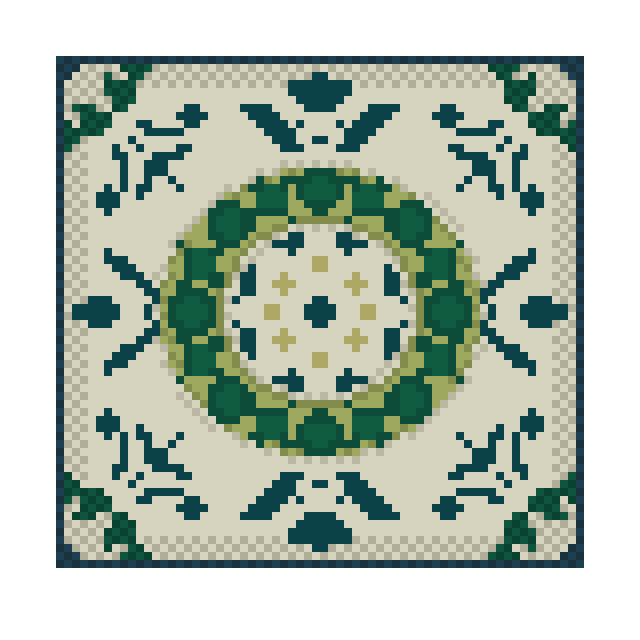
Give the GLSL for this pattern, as a Shadertoy shader.

```glsl
// A mosaic tile: a green medallion ring, teal sprigs and a checkered frame.
const float GRID = 80.0;
const vec3 WHITE = vec3(1.0);
const vec3 CREAM = vec3(0.84, 0.83, 0.75);
const vec3 STONE = vec3(0.69, 0.68, 0.60);
const vec3 NAVY = vec3(0.11, 0.23, 0.29);
const vec3 TEAL = vec3(0.04, 0.26, 0.28);
const vec3 OLIVE = vec3(0.62, 0.66, 0.37);
const vec3 MOSS = vec3(0.51, 0.55, 0.30);
const vec3 LEAF = vec3(0.05, 0.30, 0.22);
const vec3 EMERALD = vec3(0.06, 0.36, 0.25);
const vec3 KHAKI = vec3(0.68, 0.66, 0.40);

// All shapes are tested at cell centres; lengths are counted in cells.
bool inBox(vec2 p, vec2 low, vec2 high) {
    return all(greaterThan(p, low)) && all(lessThan(p, high));
}

bool inDiamond(vec2 p, float radius) {
    return abs(p.x) + abs(p.y) < radius;
}

bool onStroke(vec2 p, vec2 a, vec2 b, float radius) {
    vec2 ab = b - a;
    float t = clamp(dot(p - a, ab) / dot(ab, ab), 0.0, 1.0);
    return length(p - a - ab * t) < radius;
}

float ellipse(vec2 p, vec2 radii) {
    return (length(p / radii) - 1.0) * min(radii.x, radii.y);
}

// Crown and wings above and below the ring
bool crown(vec2 q) {
    bool bloom = inBox(q, vec2(0, 25), vec2(4, 29)) && q.x < q.y - 24.0 + 0.1;
    bool wing = inBox(q, vec2(3, 20), vec2(10, 26))
        && q.x < q.y - 15.9 + 0.1 && q.x > q.y - 19.1;
    return bloom || wing || inBox(q, vec2(0, 29), vec2(1, 30))
        || inBox(q, vec2(2, 20), vec2(3, 21)) || inBox(q, vec2(2, 23), vec2(3, 24))
        || inBox(q, vec2(0, 21), vec2(1, 22));
}

// Bud and forked stem left and right of the ring
bool sideBud(vec2 q) {
    return inBox(q, vec2(25, 0), vec2(31, 1)) || inBox(q, vec2(26, 1), vec2(29, 2))
        || inBox(q, vec2(21, 0), vec2(22, 1)) || inBox(q, vec2(20, 1), vec2(21, 3))
        || onStroke(q, vec2(21.2, 2.6), vec2(26.5, 7.3), 0.8);
}

// Diagonal sprig, mirrored across its own axis
bool sprig(vec2 q) {
    vec2 m = q - vec2(2, 0);
    m = vec2(min(m.x, m.y), max(m.x, m.y));
    return inDiamond(m - vec2(14.0, 24.5), 2.1)
        || onStroke(m, vec2(15.5, 22.6), vec2(19.5, 22.6), 0.5)
        || onStroke(m, vec2(19.5, 23.5), vec2(20.5, 23.5), 0.4)
        || length(m - vec2(21.5)) < 0.4 || length(m - vec2(20.5)) < 0.4
        || onStroke(m, vec2(15.5), vec2(18.0), 0.5)
        || onStroke(m, vec2(18.5), vec2(14.6, 20.4), 0.75)
        || length(m - vec2(18.2)) < 1.7;
}

// Green leaves in the corners, c counts from the frame's inner corner
bool cornerLeaf(vec2 c) {
    vec2 m = vec2(max(c.x, c.y), min(c.x, c.y));
    return onStroke(m, vec2(5.4, 2.0), vec2(7.2, 5.2), 0.95)
        || onStroke(m, vec2(8.4, 2.6), vec2(7.5, 4.5), 0.95)
        || onStroke(m, vec2(7.5, 0.5), vec2(10.5, 0.5), 0.4)
        || onStroke(m, vec2(8.5, 1.5), vec2(9.5, 1.5), 0.4);
}

// Small leaves just inside the ring
bool innerLeaf(vec2 q) {
    return inBox(q, vec2(2, 8), vec2(6, 9)) || inBox(q, vec2(2, 9), vec2(4, 10))
        || inBox(q, vec2(3, 7), vec2(4, 8)) || inBox(q, vec2(8, 2), vec2(10, 5))
        || inBox(q, vec2(8, 5), vec2(9, 6)) || inBox(q, vec2(10, 1), vec2(11, 2));
}

// Ring with rosettes and four-pointed stars taking turns
vec3 ringColor(vec2 q, float outer, float inner, bool odd) {
    vec3 color = (outer > -1.0 && odd) || inner < 0.8 ? MOSS : OLIVE;
    for (int k = 0; k <= 4; k++) {
        float angle = float(k) * 0.3927;
        vec2 d = abs(q - vec2(16.0, 15.4) * vec2(cos(angle), sin(angle)));
        float wide = max(d.x, d.y), slim = min(d.x, d.y);
        bool rosette = wide < 2.9 && wide + slim < 4.1;
        bool star = wide < 1.9 + 0.4 * slim;
        if (k % 2 == 0 ? rosette : star) color = wide < 1.7 && slim < 1.1 ? EMERALD : LEAF;
    }
    return color;
}

vec3 tileColor(vec2 cell) {
    vec2 q = abs(cell + 0.5 - vec2(40, 41));
    bool odd = mod(cell.x + cell.y, 2.0) < 0.5;
    if (q.x > 33.0 || q.y > 32.0) return WHITE;
    if (q.x > 32.0 || q.y > 31.0 || q.x + q.y > 60.5) return NAVY * (odd ? 0.85 : 1.08);
    vec2 corner = vec2(32, 31) - q;
    if (cornerLeaf(corner)) return LEAF * (odd ? 0.85 : 1.1);
    bool frame = min(corner.x, corner.y) < 3.0 || corner.x + corner.y < 12.5;
    float outer = ellipse(q, vec2(20, 18)), inner = ellipse(q, vec2(12, 11));
    if (outer < 0.0 && inner > 0.0) return ringColor(q, outer, inner, odd);
    if (crown(q) || sideBud(q) || sprig(q) || innerLeaf(q)) return TEAL;
    // Centre cross, khaki squares and pluses
    if (inBox(q, vec2(0), vec2(2)) && q.x + q.y < 2.5) return TEAL;
    if (inBox(q, vec2(0, 5), vec2(1, 7)) || inBox(q, vec2(5, 0), vec2(7, 1))
        || inDiamond(q - vec2(4.5, 3.5), 1.1)) return KHAKI;
    bool halo = (outer > 0.0 && outer < 1.0) || (inner < 0.0 && inner > -1.0);
    return odd && frame ? STONE : odd && halo ? mix(CREAM, STONE, 0.75) : CREAM;
}

void mainImage(out vec4 fragColor, in vec2 fragCoord) {
    // Average nine samples to smooth the cell edges
    vec3 color = vec3(0.0);
    for (int i = 0; i < 9; i++) {
        vec2 shift = (vec2(i % 3, i / 3) - 1.0) / 3.0;
        color += tileColor(floor((fragCoord + shift) / iResolution.xy * GRID));
    }
    fragColor = vec4(color / 9.0, 1.0);
}
```
